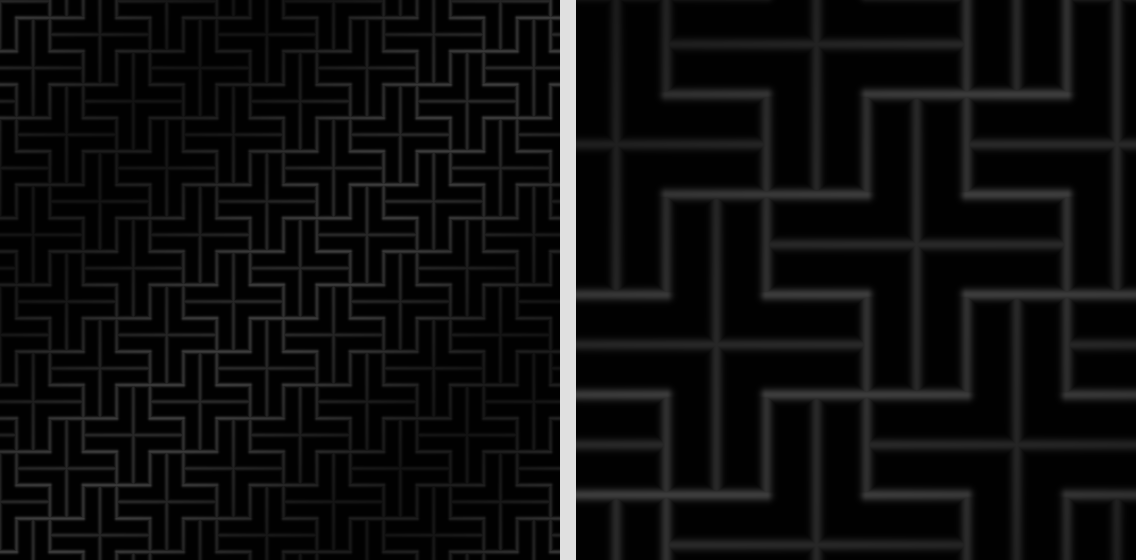
Left, the full canvas; right, a detail of the centre.
A Shadertoy shader for this pattern:

```glsl
#define CELL 0.0596
#define ORIGIN vec2(-0.0003, 0.0443)
#define SOFTNESS 0.062
#define BACKGROUND 0.003
#define HORIZONTAL_EDGE 0.235
#define VERTICAL_EDGE 0.185
#define CENTRE_LINE 0.155
#define SHEEN_PERIOD 1.13
#define SHEEN_SHIFT 0.04
#define SHEEN_DEPTH 0.27

const float TAU = 6.2831853;

// Offset from the centre of the five-cell cross that owns the point
vec2 crossLocal(vec2 p) {
    vec2 cell = floor(p + 0.5);
    float kind = mod(cell.x - 2.0 * cell.y + 2.0, 5.0);
    vec2 arm = vec2(0.0);
    if (kind > 3.5) arm.x = -1.0;
    else if (kind > 2.5) arm.y = 1.0;
    else if (kind > 1.5) arm.y = -1.0;
    else if (kind > 0.5) arm.x = 1.0;
    return p - cell + arm;
}

// Distance to a horizontal segment given its centre and half length
float segmentDistance(vec2 p, vec2 centre, float halfLength) {
    vec2 d = abs(p - centre);
    return length(vec2(max(d.x - halfLength, 0.0), d.y));
}

// Distance to the horizontal outline edges, in the folded quadrant
float edgeDistance(vec2 q) {
    return min(segmentDistance(q, vec2(1.0, 0.5), 0.5),
               segmentDistance(q, vec2(0.0, 1.5), 0.5));
}

float glow(float d) {
    d /= SOFTNESS;
    return exp(-d * d);
}

void mainImage(out vec4 fragColor, in vec2 fragCoord) {
    vec2 uv = fragCoord / iResolution.y;
    vec2 q = abs(crossLocal((uv - ORIGIN) / CELL));

    // Outline and the two lines through each cross
    float horizontal = HORIZONTAL_EDGE * glow(edgeDistance(q));
    float vertical = VERTICAL_EDGE * glow(edgeDistance(q.yx));
    float centre = CENTRE_LINE * glow(min(q.x, q.y));
    float line = max(max(horizontal, vertical), centre);

    // Broad diagonal sheen
    float wave = cos(TAU * (uv.x - uv.y - SHEEN_SHIFT) / SHEEN_PERIOD);
    float sheen = 1.0 - SHEEN_DEPTH * (1.0 - wave);

    fragColor = vec4(vec3(BACKGROUND + line * sheen), 1.0);
}
```
